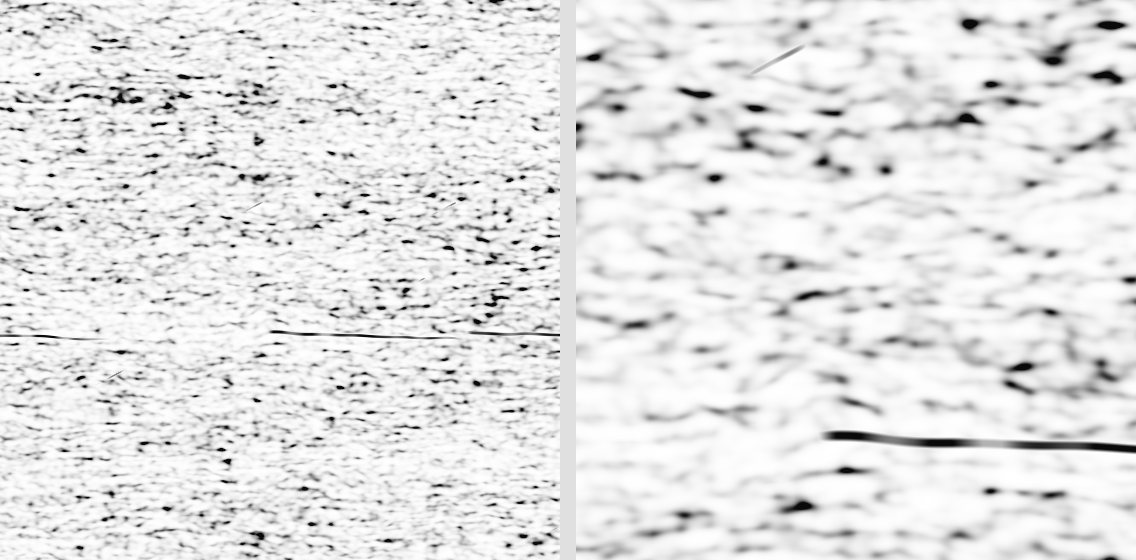
Left: the whole. Right: its middle third, enlarged.
This texture is drawn by a three.js fragment shader. Its source:

```glsl
// Pale grained surface with short dark horizontal flecks, gathered in loose bands.
// Stretched gradient noise feeds an exponential tone curve, so most of the area
// stays near white; a broken crack and a few slanted hairlines go on top.

varying vec2 vUv;

// Noise cells across the canvas (x, y) and the weight of each layer
const vec2 FLECK_CELLS = vec2(38.0, 102.0);
const vec2 GRAIN_CELLS = vec2(82.0, 146.0);
const vec2 STREAK_CELLS = vec2(12.0, 107.0);
const vec2 BAND_CELLS = vec2(1.7, 14.0);
const float FLECK_WEIGHT = 0.64;
const float GRAIN_WEIGHT = 0.48;
const float STREAK_WEIGHT = 0.50;
const float BAND_WEIGHT = 0.26;

// Tone curve: darkness = MEDIAN_DARKNESS * exp(TONE_SLOPE * grain)
const float MEDIAN_DARKNESS = 0.061;
const float TONE_SLOPE = 1.08;
const float MAX_DARKNESS = 0.96;

const float TILT = 0.012;
const float NOISE_DEVIATION = 0.173;

// Crack pieces
const int CRACK_COUNT = 2;
const vec2 CRACK_START = vec2(0.475, 0.406);
const float CRACK_STEP = 0.355;
const float CRACK_LENGTH = 0.38;
const float CRACK_DROP = 0.013;
const float CRACK_HALF_WIDTH = 0.0028;
const float HALO_SIZE = 0.009;

// Slanted hairlines
const int HAIR_COUNT = 6;
const vec2 HAIR_SPAN = vec2(0.065, 0.034);
const float HAIR_HALF_WIDTH = 0.0014;
const float HAIR_DARKNESS = 0.5;

vec2 hash2(vec2 cell) {
  vec3 h = fract(vec3(cell.xyx) * vec3(0.1031, 0.1030, 0.0973));
  h += dot(h, h.yzx + 33.33);
  return fract((h.xx + h.yz) * h.zy);
}

float cornerSlope(vec2 cell, vec2 offset) {
  return dot(hash2(cell) * 2.0 - 1.0, offset);
}

// Gradient noise scaled to about unit deviation
float noise(vec2 p) {
  vec2 cell = floor(p);
  vec2 f = fract(p);
  vec2 s = f * f * (3.0 - 2.0 * f);
  float low = mix(cornerSlope(cell, f),
                  cornerSlope(cell + vec2(1.0, 0.0), f - vec2(1.0, 0.0)), s.x);
  float high = mix(cornerSlope(cell + vec2(0.0, 1.0), f - vec2(0.0, 1.0)),
                   cornerSlope(cell + 1.0, f - 1.0), s.x);
  return mix(low, high, s.y) / NOISE_DEVIATION;
}

// Bends the rows slightly so that the flecks lean and wander
vec2 bendRows(vec2 p) {
  p.y += TILT * p.x;
  p.y += 0.0025 * noise(p * vec2(5.0, 9.0) + 11.0);
  p.y += 0.0008 * noise(p * vec2(22.0, 34.0) + 57.0);
  return p;
}

float grainField(vec2 p) {
  return FLECK_WEIGHT * noise(p * FLECK_CELLS + 131.0)
       + GRAIN_WEIGHT * noise(p * GRAIN_CELLS + 271.0)
       + STREAK_WEIGHT * noise(p * STREAK_CELLS + 419.0)
       + BAND_WEIGHT * noise(p * BAND_CELLS + 83.0);
}

// Returns crack darkness in x and the pale halo around it in y
vec2 crack(vec2 p) {
  vec2 result = vec2(0.0);
  for (int i = 0; i < CRACK_COUNT; i++) {
    float t = fract(p.x - CRACK_START.x - CRACK_STEP * float(i)) / CRACK_LENGTH;
    float wobble = 0.0008 * noise(vec2(p.x * 18.0, float(i) + 0.4));
    float d = abs(p.y - CRACK_START.y + CRACK_DROP * t - wobble);
    float ends = smoothstep(0.0, 0.04, t) * (1.0 - smoothstep(0.7, 1.0, t));
    float wear = clamp(0.85 + 0.25 * noise(p * vec2(30.0, 8.0) + 7.0), 0.3, 1.0);
    float width = CRACK_HALF_WIDTH * mix(1.0, 0.65, t);
    float ink = 1.0 - smoothstep(0.4 * width, 1.5 * width, d);
    float halo = exp(-d * d / (HALO_SIZE * HALO_SIZE));
    result = max(result, ends * vec2(ink * wear, halo));
  }
  return result;
}

float hairlines(vec2 p) {
  float ink = 0.0;
  for (int i = 0; i < HAIR_COUNT; i++) {
    vec2 seed = hash2(vec2(float(i) + 3.0, 17.0));
    vec2 q = p - seed;
    float t = clamp(dot(q, HAIR_SPAN) / dot(HAIR_SPAN, HAIR_SPAN), 0.0, 1.0);
    float d = length(q - HAIR_SPAN * t);
    float line = 1.0 - smoothstep(0.3 * HAIR_HALF_WIDTH, 1.6 * HAIR_HALF_WIDTH, d);
    ink = max(ink, line * smoothstep(0.0, 0.8, t));
  }
  float wear = clamp(0.6 + 0.4 * noise(p * 60.0), 0.0, 1.0);
  return ink * wear * HAIR_DARKNESS;
}

void main() {
  float darkness = MEDIAN_DARKNESS * exp(TONE_SLOPE * grainField(bendRows(vUv)));
  vec2 crackTone = crack(vUv);
  darkness *= 1.0 - 0.75 * crackTone.y;
  darkness = max(darkness, max(crackTone.x, hairlines(vUv)));
  gl_FragColor = vec4(vec3(1.0 - min(darkness, MAX_DARKNESS)), 1.0);
}
```
